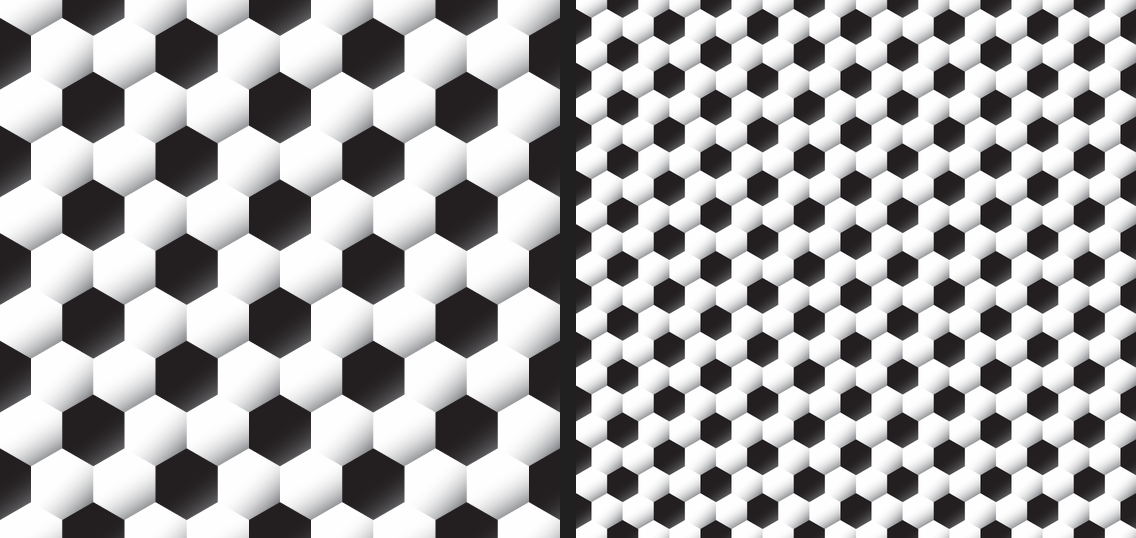
Left, the tile; right, the same tile 2 across and 2 down.
A WebGL 2 fragment shader for this pattern:

```glsl
#version 300 es
precision highp float;

uniform vec2 u_resolution;
out vec4 fragColor;

const float COLUMNS = 9.0;            // multiple of 3, so the colours wrap
const float ROWS = 10.0;              // even, so the stagger wraps
const int SAMPLES = 4;                // antialiasing grid per side

const vec3 WHITE = vec3(0.995);
const vec3 SHADOW = vec3(0.50, 0.505, 0.52);
const vec3 BLACK = vec3(0.137, 0.122, 0.125);
const vec3 GLOW = vec3(0.41, 0.41, 0.42);

// Shading angle below the horizontal, in radians, for each kind of cell
const float BLACK_ANGLE = 0.92;
const float WHITE_ANGLE_FIRST = 0.78;
const float WHITE_ANGLE_SECOND = 1.0;

const float SHADOW_START = -0.10;     // offsets from the cell centre
const float GLOW_START = -0.02;
const float SHADE_END = 0.56;

const float SQRT3 = 1.7320508;

// Quadratic ramp along a direction pointing to the lower right
float ramp(vec2 offset, float angle, float start) {
    float along = dot(offset, vec2(cos(angle), -sin(angle)));
    float t = clamp((along - start) / (SHADE_END - start), 0.0, 1.0);
    return t * t;
}

// Centre of the hexagon containing p, with unit distance between neighbours
vec2 hexCentre(vec2 p) {
    float band = p.y / SQRT3;
    vec2 evenRow = vec2(floor(p.x) + 0.5, floor(band + 0.5) * SQRT3);
    vec2 oddRow = vec2(floor(p.x + 0.5), (floor(band) + 0.5) * SQRT3);
    vec2 toEven = p - evenRow;
    vec2 toOdd = p - oddRow;
    return dot(toEven, toEven) < dot(toOdd, toOdd) ? evenRow : oddRow;
}

vec3 hexPattern(vec2 uv) {
    vec2 p = uv * vec2(COLUMNS, ROWS * SQRT3 * 0.5);
    vec2 centre = hexCentre(p);
    vec2 offset = p - centre;

    // Every third cell in a row is black; staggered rows shift by 1.5 cells
    bool staggered = fract(centre.x) > 0.25;
    float column = floor(centre.x - (staggered ? 1.5 : 0.0) + 0.5);
    float kind = mod(column + 3.0, 3.0);

    if (kind < 0.5) {
        return mix(BLACK, GLOW, ramp(offset, BLACK_ANGLE, GLOW_START));
    }
    float angle = kind < 1.5 ? WHITE_ANGLE_FIRST : WHITE_ANGLE_SECOND;
    return mix(WHITE, SHADOW, ramp(offset, angle, SHADOW_START));
}

void main() {
    // Average a grid of samples to smooth the cell edges
    vec3 colour = vec3(0.0);
    for (int j = 0; j < SAMPLES; j++) {
        for (int i = 0; i < SAMPLES; i++) {
            vec2 jitter = (vec2(i, j) + 0.5) / float(SAMPLES) - 0.5;
            colour += hexPattern((gl_FragCoord.xy + jitter) / u_resolution);
        }
    }
    fragColor = vec4(colour / float(SAMPLES * SAMPLES), 1.0);
}
```
